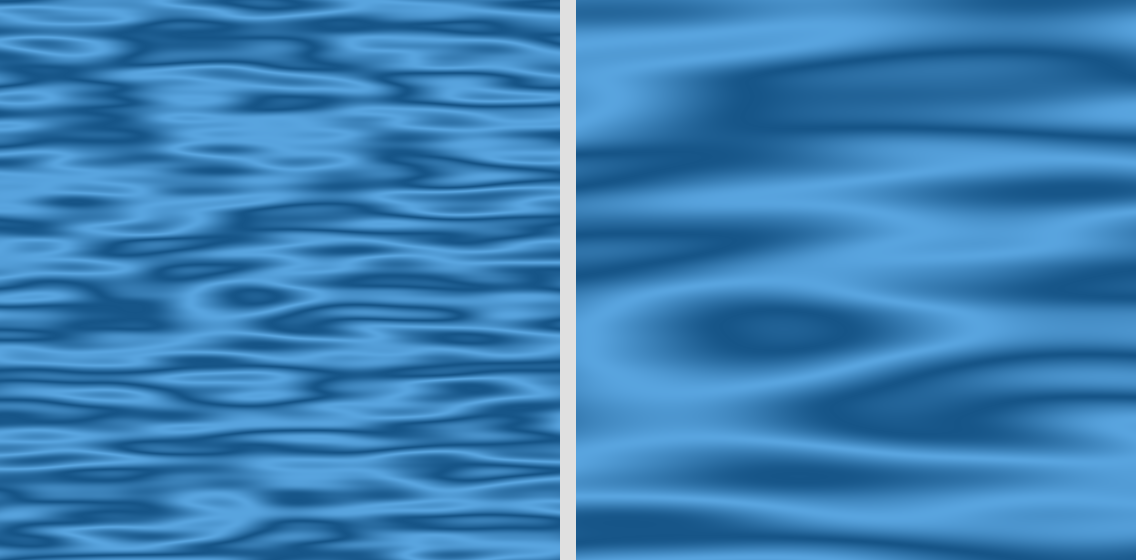
Left: the whole. Right: its middle third, enlarged.
Write a Shadertoy shader that draws this texture.

```glsl
// Calm blue water: long horizontal ripples folded from stretched gradient noise.

const vec3  DEEP_BLUE    = vec3(0.088, 0.335, 0.535);
const vec3  LIGHT_BLUE   = vec3(0.346, 0.642, 0.872);
const vec2  RIPPLE_SCALE = vec2(2.6, 18.0);  // noise cells across the canvas
const vec2  OCTAVE_SHIFT = vec2(7.37, 3.61); // keeps octave grids apart
const int   OCTAVES      = 2;
const float OCTAVE_GAIN  = 0.5;
const float FOLD_PHASE   = 8.0;              // radians of wave per unit of noise
const float CREST_SHARP  = 0.94;             // 0 = sine, 1 = triangle wave
const float TAU          = 6.2831853;

// Unit gradient at a lattice point, from an integer hash
vec2 latticeGradient(vec2 cell) {
    uvec2 q = uvec2(ivec2(cell) + 64);
    uint h = q.x * 1597334677u ^ q.y * 3812015801u;
    h = (h ^ (h >> 15)) * 2246822519u;
    h = (h ^ (h >> 13)) * 3266489917u;
    h ^= h >> 16;
    float angle = TAU * float(h & 65535u) / 65536.0;
    return vec2(cos(angle), sin(angle));
}

// Gradient noise with quintic fade
float gradientNoise(vec2 p) {
    vec2 cell = floor(p);
    vec2 f = p - cell;
    vec2 fade = f * f * f * (f * (f * 6.0 - 15.0) + 10.0);
    vec2 e = vec2(1.0, 0.0);
    float a = dot(latticeGradient(cell), f);
    float b = dot(latticeGradient(cell + e.xy), f - e.xy);
    float c = dot(latticeGradient(cell + e.yx), f - e.yx);
    float d = dot(latticeGradient(cell + e.xx), f - e.xx);
    return mix(mix(a, b, fade.x), mix(c, d, fade.x), fade.y);
}

// Layered noise giving the height of the water
float waterHeight(vec2 p) {
    float height = 0.0;
    float amplitude = 1.0;
    for (int i = 0; i < OCTAVES; i++) {
        height += amplitude * gradientNoise(p);
        p = p * 2.0 + OCTAVE_SHIFT;
        amplitude *= OCTAVE_GAIN;
    }
    return height;
}

// Triangle wave with rounded crests, from -1 to 1
float roundedWave(float phase) {
    return asin(CREST_SHARP * sin(phase)) / asin(CREST_SHARP);
}

void mainImage(out vec4 fragColor, in vec2 fragCoord) {
    vec2 uv = fragCoord / iResolution.y;
    float height = waterHeight(uv * RIPPLE_SCALE + OCTAVE_SHIFT);
    float light = 0.5 + 0.5 * roundedWave(FOLD_PHASE * height);
    fragColor = vec4(mix(DEEP_BLUE, LIGHT_BLUE, light), 1.0);
}
```
